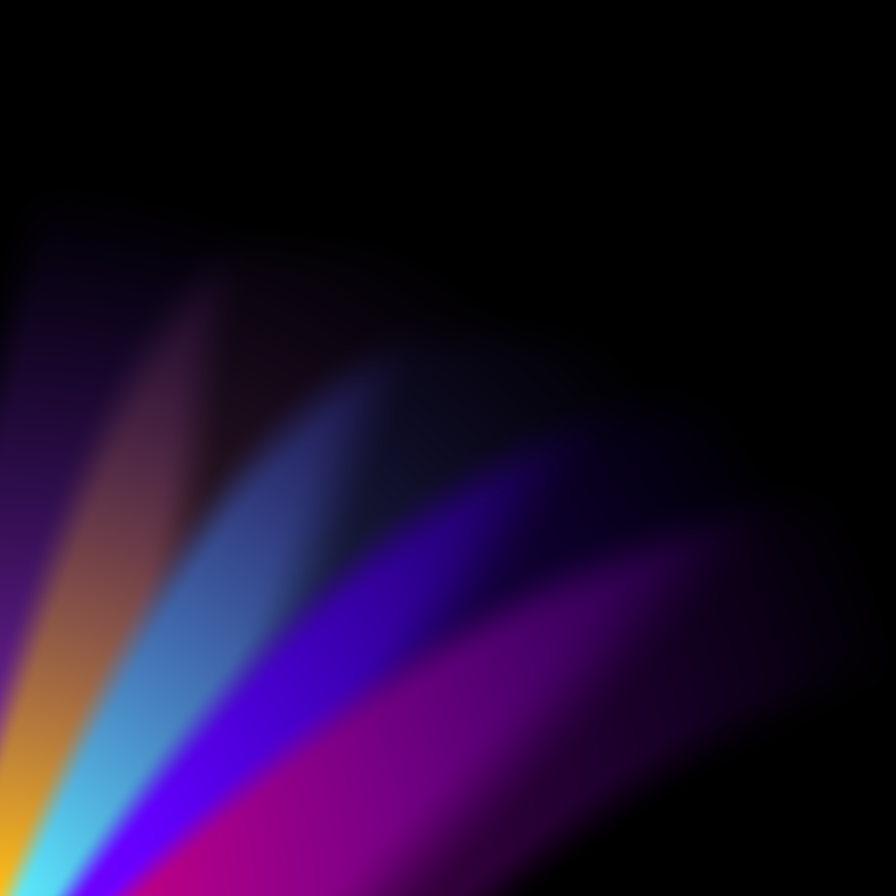
Reproduce this background procedurally as a Shadertoy shader.

```glsl
#define PETALS 5
#define FIRST_REACH 0.80
#define REACH_STEP 0.06
#define DIM_LEVEL 0.46
#define EDGE_SOFTNESS 0.016
#define EDGE_SPREAD 0.026
#define FOLD_SOFTNESS 0.022
#define FOLD_SPREAD 0.013

// Upper edge of each petal: start x, initial slope, curvature.
// The last entry closes the fan on its lower right side.
const vec3 edges[PETALS + 1] = vec3[](
    vec3(-0.10, 7.40, 14.0),
    vec3(-0.05, 4.00, 5.50),
    vec3(0.010, 2.40, 2.30),
    vec3(0.075, 1.436, 0.92),
    vec3(0.135, 0.957, 0.50),
    vec3(0.550, 0.865, 0.645));

// Fold where a petal turns dim: x at the bottom, lean to the right.
const vec2 folds[PETALS] = vec2[](
    vec2(0.200, 0.100),
    vec2(0.135, 0.160),
    vec2(0.200, 0.385),
    vec2(0.275, 0.695),
    vec2(0.425, 0.950));

const vec3 rootColors[PETALS] = vec3[](
    vec3(0.65, 0.20, 0.80),
    vec3(1.00, 0.75, 0.08),
    vec3(0.36, 0.95, 1.00),
    vec3(0.49, 0.00, 1.15),
    vec3(0.90, 0.00, 0.45));

const vec3 tipColors[PETALS] = vec3[](
    vec3(0.25, 0.06, 0.60),
    vec3(0.62, 0.15, 1.05),
    vec3(0.50, 0.22, 1.25),
    vec3(0.42, 0.00, 1.55),
    vec3(0.70, 0.00, 1.50));

// Soft coverage of the area below a parabola that levels off at its peak.
float belowEdge(vec2 p, vec3 edge, float softness) {
    float along = min(p.x - edge.x, 0.5 * edge.y / edge.z);
    float height = along * (edge.y - edge.z * along);
    float slope = edge.y - 2.0 * edge.z * along;
    float distanceBelow = (height - p.y) / sqrt(1.0 + slope * slope);
    return smoothstep(-softness, softness, distanceBelow);
}

// Light along a petal, with a dim part beyond its fold.
vec3 petalColor(vec2 p, float radius, int i) {
    float index = float(i);
    float t = clamp(radius / (FIRST_REACH + REACH_STEP * index), 0.0, 1.0);
    float foldWidth = FOLD_SOFTNESS + FOLD_SPREAD * index;
    float beyondFold = p.x - folds[i].x - folds[i].y * p.y;
    float dimming = smoothstep(-foldWidth, foldWidth, beyondFold);
    vec3 color = mix(rootColors[i], tipColors[i], t);
    return color * (1.0 - t) * mix(1.0, DIM_LEVEL, dimming);
}

void mainImage(out vec4 fragColor, in vec2 fragCoord) {
    vec2 p = fragCoord / iResolution.xy;
    float radius = length(p);
    float softness = EDGE_SOFTNESS + EDGE_SPREAD * radius;

    // Stack the petals from the back to the front.
    vec3 color = vec3(0.0);
    for (int i = 0; i < PETALS; i++) {
        color = mix(color, petalColor(p, radius, i), belowEdge(p, edges[i], softness));
    }

    // Dark ground beneath the fan.
    color *= 1.0 - belowEdge(p, edges[PETALS], softness);
    fragColor = vec4(clamp(color, 0.0, 1.0), 1.0);
}
```
